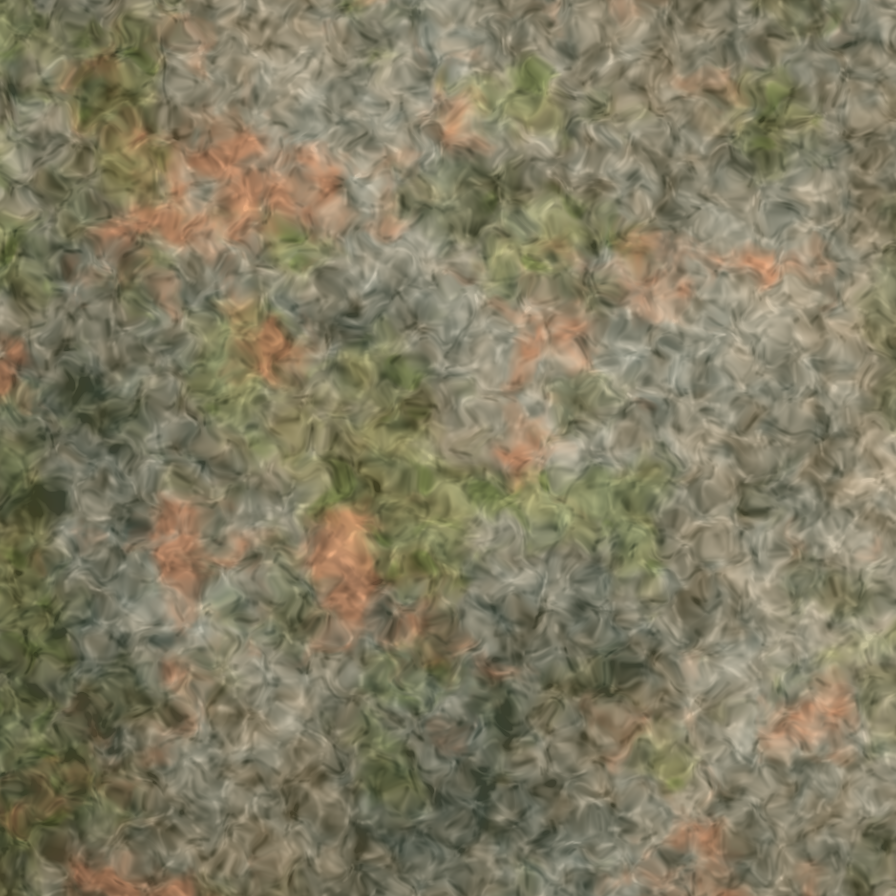
This texture is drawn by a three.js fragment shader. Its source:

```glsl
// Dry scrub ground seen from above: pale tangled straw over grey-olive litter,
// with dark bushes, small patches of bare orange soil and a few green leaves.
// Layered value noise sets tone and patches; ridges and short strands add fibre.
varying vec2 vUv;

float hash(vec2 p) {
  return fract(sin(dot(p, vec2(127.1, 311.7))) * 43758.5453);
}

float noise(vec2 p) {
  vec2 i = floor(p);
  vec2 f = fract(p);
  f = f * f * (3.0 - 2.0 * f);
  return mix(mix(hash(i), hash(i + vec2(1.0, 0.0)), f.x),
             mix(hash(i + vec2(0.0, 1.0)), hash(i + vec2(1.0, 1.0)), f.x), f.y);
}

// Each octave is rotated so that the lattice does not show.
float fbm(vec2 p) {
  float sum = 0.0;
  float amp = 0.5;
  for (int i = 0; i < 5; i++) {
    sum += amp * noise(p);
    p = mat2(1.6, 1.2, -1.2, 1.6) * p + 17.3;
    amp *= 0.5;
  }
  return sum;
}

// One soft strand per cell, at a random place and angle, light or dark (-1 to 1).
float strands(vec2 p, float width) {
  vec2 cell = floor(p);
  float sum = 0.0;
  for (int y = -1; y <= 1; y++) {
    for (int x = -1; x <= 1; x++) {
      vec2 id = cell + vec2(float(x), float(y));
      vec2 center = id + vec2(hash(id), hash(id + 41.7));
      float angle = 6.2832 * hash(id + 83.1);
      float halfLength = mix(0.15, 0.6, hash(id + 12.9));
      vec2 dir = vec2(cos(angle), sin(angle));
      vec2 q = p - center;
      float d = length(q - dir * clamp(dot(q, dir), -halfLength, halfLength));
      float shade = 2.0 * hash(id + 57.3) - 1.0;
      sum += shade * (1.0 - smoothstep(0.0, width, d));
    }
  }
  return sum;
}

void main() {
  // Warp bends strands and roughens outlines
  vec2 p = vUv;
  p += 0.016 * (vec2(noise(vUv * 42.0), noise(vUv * 42.0 + 63.0)) - 0.5);
  mat2 turn = mat2(0.8, 0.6, -0.6, 0.8);

  // Broad light and shade, brighter towards the upper right
  float tone = 0.53 + 0.60 * (fbm(p * 5.0 + 3.7) - 0.485);
  tone += 0.10 * (vUv.y - 0.5) + 0.04 * (vUv.x - 0.5);

  // Mottled litter, thin pale ridges and faint straw
  tone += 0.24 * (noise(turn * p * 36.0 + 27.0) - 0.5);
  tone += 0.24 * (noise(turn * p * 66.0) - 0.5);
  tone += 0.24 * (noise(turn * turn * p * 120.0) - 0.5);
  tone += 0.16 * (0.32 - abs(2.0 * noise(turn * p * 52.0 + 88.0) - 1.0));
  tone += 0.15 * strands(p * 56.0, 0.26);
  tone += 0.15 * strands(turn * p * 80.0 + 9.0, 0.34);

  // Dark gaps and a few long twigs
  tone -= 0.16 * smoothstep(0.74, 0.95, noise(turn * p * 34.0 + 5.0));
  tone += 0.16 * min(0.0, strands(p * 9.0 + 2.0, 0.035));

  // Bushes
  float bush = smoothstep(0.57, 0.74, fbm(p * 9.0 + 31.0));
  tone -= 0.17 * bush;
  tone = clamp(tone, 0.08, 0.95);

  vec3 color = mix(vec3(0.20, 0.21, 0.145), vec3(0.82, 0.78, 0.69), tone);

  // Slight drifts between warm straw and cool grey
  float warmth = fbm(p * 6.0 + 71.0) - 0.485 + 0.08 * (vUv.y - 0.5);
  color += warmth * vec3(0.08, 0.01, -0.04);
  color += 0.04 * (noise(turn * p * 48.0 + 7.0) - 0.5) * vec3(1.0, 0.0, -0.7);

  // Olive growth with small saturated leaves
  float olive = smoothstep(0.53, 0.72, fbm(p * 7.0 + 52.0) + 0.06 * (0.5 - vUv.x));
  color = mix(color, color * vec3(0.93, 0.97, 0.79), max(olive, 0.5 * bush));
  float leaf = olive * smoothstep(0.62, 0.88, noise(turn * p * 38.0 + 19.0));
  color = mix(color, vec3(0.36, 0.43, 0.19) * (0.5 + tone), 0.45 * leaf);

  // Bare soil: a faint pinkish halo around small ragged orange cores
  float soil = fbm(p * 10.0 + 14.0) + 0.06 * (vUv.y - 0.5);
  soil += 0.10 * (noise(turn * p * 44.0 + 3.0) - 0.5);
  vec3 earth = vec3(0.73, 0.50, 0.36) * (0.58 + 0.76 * tone);
  float cover = 0.28 * smoothstep(0.56, 0.68, soil) + 0.48 * smoothstep(0.65, 0.78, soil);
  color = mix(color, earth, cover * (1.0 - 0.6 * bush));

  gl_FragColor = vec4(color, 1.0);
}
```
